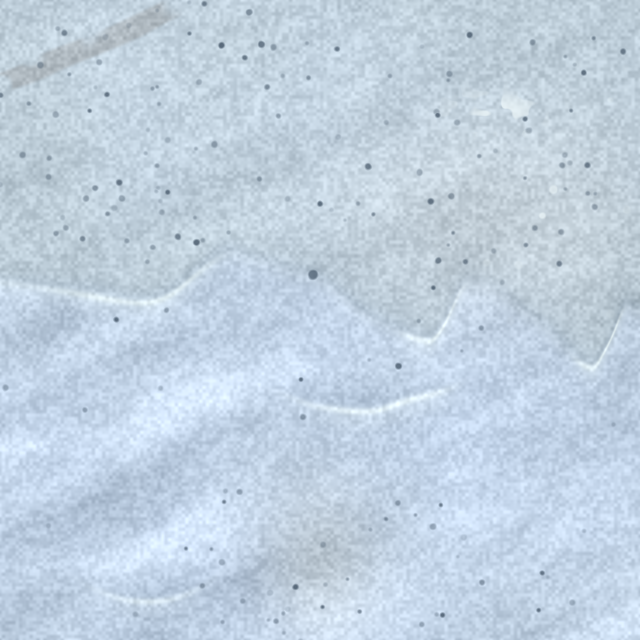
A WebGL 2 fragment shader for this texture:

```glsl
#version 300 es
precision highp float;
// Pale wind-packed ground seen from above: grainy slopes broken by drift crests,
// each with a shaded upper side and a thin lit lip. Dark specks and white flecks
// come from jittered grids thinned by density fields; a faint track cuts a corner.
uniform vec2 u_resolution;
out vec4 fragColor;

const vec3 GREY_GROUND = vec3(0.755, 0.818, 0.862);
const vec3 BLUE_GROUND = vec3(0.762, 0.832, 0.918);
const vec3 WARM_GROUND = vec3(0.775, 0.820, 0.850);
const vec3 TRACK_COLOR = vec3(0.675, 0.710, 0.735);
const vec3 SPECK_COLOR = vec3(0.27, 0.34, 0.41);
const vec3 FLECK_COLOR = vec3(0.93, 0.97, 0.98);
const vec3 LIT_LIP = vec3(0.135, 0.125, 0.085);
const vec3 SHADE = vec3(0.085, 0.080, 0.075);
const float GRAIN_FINE = 0.12;
const float GRAIN_COARSE = 0.055;
const float RELIEF = 0.24;
const float TRACK_HALF_WIDTH = 0.017;

float hash(vec2 p) {
    vec3 q = fract(vec3(p.xyx) * 0.1031);
    q += dot(q, q.yzx + 33.33);
    return fract((q.x + q.y) * q.z);
}

float noise(vec2 p) {
    vec2 i = floor(p), f = fract(p);
    f = f * f * (3.0 - 2.0 * f);
    return mix(mix(hash(i), hash(i + vec2(1, 0)), f.x),
               mix(hash(i + vec2(0, 1)), hash(i + vec2(1, 1)), f.x), f.y);
}

float fbm(vec2 p) {
    float sum = 0.0, amp = 0.5;
    for (int i = 0; i < 4; i++) {
        sum += amp * noise(p);
        p = mat2(1.6, 1.2, -1.2, 1.6) * p + 17.3;
        amp *= 0.5;
    }
    return sum;
}

float blob(vec2 p, vec2 center, vec2 size) {
    vec2 d = (p - center) / size;
    return exp(-dot(d, d));
}

// Where dark specks gather
float speckDensity(vec2 p) {
    float patches = smoothstep(0.3, 0.7, noise(p * 9.0 + 4.0));
    float d = blob(p, vec2(0.18, 0.70), vec2(0.24, 0.17))
            + 1.2 * blob(p, vec2(0.76, 0.64), vec2(0.11, 0.13))
            + blob(p, vec2(0.36, 0.05), vec2(0.14, 0.08))
            + blob(p, vec2(0.70, 0.10), vec2(0.13, 0.11))
            + 0.45 * smoothstep(0.55, 0.7, p.y);
    return 0.08 + d * (0.35 + 0.65 * patches);
}

// Soft round dots on a jittered grid; radius is in canvas units
float specks(vec2 p, float cells, float chance, float radius, float seed, float clustered) {
    vec2 id = floor(p * cells);
    float cover = 0.0, soft = max(0.0022, 0.7 / u_resolution.y);
    for (int y = -1; y <= 1; y++)
    for (int x = -1; x <= 1; x++) {
        vec2 c = id + vec2(x, y) + seed;
        vec2 spot = (c - seed + vec2(hash(c + 3.1), hash(c + 8.7))) / cells;
        float odds = chance * mix(1.0, speckDensity(spot), clustered);
        float r = radius * mix(0.55, 1.15, hash(c + 21.0));
        float d = length(p - spot) + 0.25 * r * (noise(p * 160.0) - 0.5);
        float dot1 = 1.0 - smoothstep(r - soft, r + soft, d);
        cover = max(cover, step(hash(c + 55.0), odds) * dot1 * mix(0.5, 1.0, hash(c + 71.0)));
    }
    return cover;
}

// Adds shade above a crest line and a thin bright lip just below it
vec3 crest(float d, float shadeMask, float lipMask) {
    float shade = smoothstep(-0.003, 0.008, d) * exp(-max(d, 0.0) / 0.028);
    float lip = exp(-pow((d + 0.004) / 0.0055, 2.0)) + 0.28 * exp(-pow((d + 0.016) / 0.018, 2.0));
    return LIT_LIP * lip * lipMask - SHADE * shade * shadeMask;
}

void main() {
    vec2 p = gl_FragCoord.xy / u_resolution;
    vec2 wobble = 0.012 * (vec2(noise(p * 14.0), noise(p * 14.0 + 40.0)) - 0.5);
    vec2 q = p + wobble;

    // Main crest: repeated dips with a slow fall and a steep rise
    float s = q.x - 0.21;
    float f = fract(s * (1.107 + 2.32 * s));
    float rise = smoothstep(0.0, 0.22, f) * (1.0 - smoothstep(0.22, 1.0, f));
    float mainD = q.y - (0.555 - 0.13 * q.x + 0.095 * rise);
    float dip = smoothstep(0.82, 0.97, f) + 1.0 - smoothstep(0.08, 0.24, f);

    // Ground tint and streaked relief
    float below = 1.0 - smoothstep(-0.03, 0.03, mainD);
    float tint = fbm(p * 4.0 + 9.0);
    vec3 color = mix(GREY_GROUND, BLUE_GROUND, clamp(0.8 * below + 0.7 * (tint - 0.4), 0.0, 1.0));
    float warm = blob(p, vec2(0.78, 0.66), vec2(0.25, 0.16)) + blob(p, vec2(0.5, 0.12), vec2(0.10, 0.13));
    color = mix(color, WARM_GROUND, 0.75 * min(warm, 1.0));
    vec2 along = vec2(dot(p, vec2(0.92, 0.39)) * 4.0, dot(p, vec2(-0.39, 0.92)) * 10.0);
    float slope = fbm(along) - fbm(along + vec2(-0.15, 0.45));
    color += RELIEF * slope * mix(0.45, 1.0, below);
    color += 0.07 * (fbm(p * 7.0 + 31.0) - 0.47);

    // Drift crests
    color += crest(mainD, 0.55 + 0.6 * noise(p * 8.0), dip * (0.6 + 0.5 * noise(p * 20.0)));
    float midD = q.y - (0.365 + 1.1 * pow(q.x - 0.57, 2.0) + 0.10 * max(q.x - 0.6, 0.0));
    float midMask = smoothstep(0.40, 0.56, p.x) * (1.0 - smoothstep(0.66, 0.74, p.x));
    color += crest(midD, 0.85 * blob(p, vec2(0.55, 0.38), vec2(0.14, 0.1)), midMask);
    float lowD = q.y - (0.064 + 3.2 * pow(q.x - 0.225, 2.0));
    float lowMask = blob(p, vec2(0.235, 0.07), vec2(0.075, 0.06));
    color += crest(lowD, 0.8 * lowMask, 0.85 * lowMask);

    // Worn track across the upper left corner
    float trackD = abs(q.y - 0.865 - 0.44 * q.x) * 0.915;
    float track = 1.0 - smoothstep(TRACK_HALF_WIDTH - 0.004, TRACK_HALF_WIDTH + 0.004, trackD);
    track *= smoothstep(0.22, 0.42, noise(p * 22.0 + 6.0)) * (1.0 - smoothstep(0.26, 0.34, p.x));
    color = mix(color, TRACK_COLOR, 0.85 * track);

    // Fine grain
    color += GRAIN_FINE * (noise(p * 185.0) - 0.5) + GRAIN_COARSE * (noise(p * 85.0 + 5.0) - 0.5);

    // White flecks: a ragged patch and loose dots
    float ragged = smoothstep(0.60, 0.74, noise(p * 62.0)) * blob(p, vec2(0.78, 0.825), vec2(0.07, 0.03));
    float loose = specks(p, 22.0, 0.22, 0.006, 300.0, 0.0) * blob(p, vec2(0.87, 0.70), vec2(0.13, 0.16));
    color = mix(color, FLECK_COLOR, min(ragged + loose, 1.0) * 0.85);

    // Dark specks from dust to pebbles
    float dark = 0.45 * specks(p, 44.0, 0.13, 0.0042, 100.0, 1.0);
    dark = max(dark, 0.85 * specks(p, 27.0, 0.24, 0.0043, 0.0, 1.0));
    dark = max(dark, specks(p, 5.0, 0.10, 0.0085, 200.0, 0.0));
    color = mix(color, SPECK_COLOR, dark);

    fragColor = vec4(clamp(color, 0.0, 1.0), 1.0);
}
```
